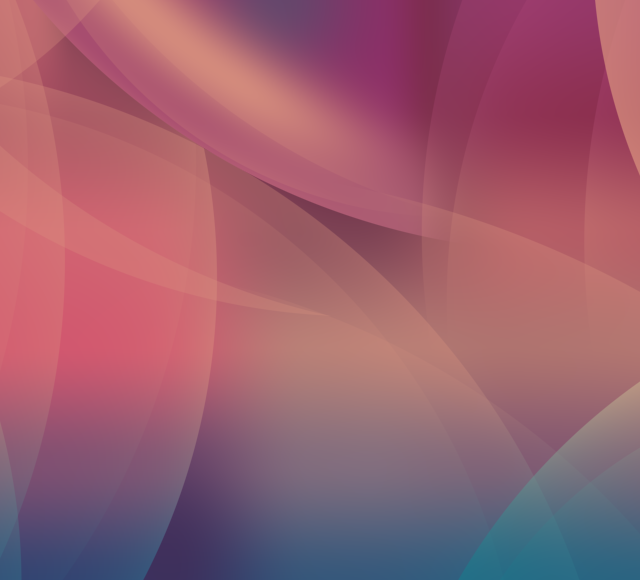
Reproduce this background procedurally as a WebGL 2 fragment shader.

```glsl
#version 300 es
precision highp float;
uniform vec2 u_resolution;
out vec4 fragColor;

// Signed depth inside the circle through a and b; it bulges left of a->b
float arc(vec2 p, vec2 a, vec2 b, float bulge) {
  vec2 chord = b - a;
  float halfChord = 0.5 * length(chord);
  float radius = (halfChord * halfChord + bulge * bulge) / (2.0 * bulge);
  vec2 normal = normalize(vec2(-chord.y, chord.x));
  return radius - length(p - 0.5 * (a + b) - normal * (bulge - radius));
}

float edge(float d) {
  float soft = 0.8 / u_resolution.y;
  return smoothstep(-soft, soft, d);
}

// Translucent sheet, strongest at its rim and fading inward
vec3 veil(vec3 base, vec3 tint, float d, float opacity, float fade) {
  return mix(base, tint, opacity * edge(d) * exp(-max(d, 0.0) / fade));
}

// Six evenly spaced colours from top to bottom
vec3 ramp(float y, vec3 stops[6]) {
  float t = clamp((1.0 - y) * 5.0, 0.0, 4.999);
  int i = int(t);
  float f = fract(t);
  return mix(stops[i], stops[i + 1], mix(f, smoothstep(0.0, 1.0, f), 0.6));
}

// Three vertical gradients blended across the canvas
vec3 backdrop(vec2 p) {
  vec3 left = ramp(p.y, vec3[6](vec3(0.72, 0.36, 0.42), vec3(0.64, 0.29, 0.37),
    vec3(0.82, 0.37, 0.44), vec3(0.82, 0.33, 0.43), vec3(0.50, 0.30, 0.44), vec3(0.20, 0.24, 0.43)));
  vec3 middle = ramp(p.y, vec3[6](vec3(0.50, 0.20, 0.40), vec3(0.54, 0.23, 0.34),
    vec3(0.53, 0.30, 0.36), vec3(0.70, 0.49, 0.46), vec3(0.51, 0.42, 0.49), vec3(0.21, 0.34, 0.48)));
  vec3 right = ramp(p.y, vec3[6](vec3(0.57, 0.21, 0.40), vec3(0.54, 0.18, 0.30),
    vec3(0.70, 0.35, 0.39), vec3(0.67, 0.44, 0.43), vec3(0.49, 0.33, 0.44), vec3(0.17, 0.36, 0.49)));
  vec3 col = mix(left, middle, smoothstep(0.26, 0.54, p.x));
  return mix(col, right, smoothstep(0.62, 0.90, p.x));
}

void main() {
  vec2 p = gl_FragCoord.xy / u_resolution.y;
  vec3 col = backdrop(p);
  vec3 peach = vec3(0.86, 0.58, 0.50);
  vec3 glow = mix(vec3(0.20, 0.48, 0.56), peach, smoothstep(-0.02, 0.42, p.y));

  // Shadow beneath the sweeping band
  float band = arc(p, vec2(0.891, 0.569), vec2(0.057, 1.0), 0.095);
  float shade = smoothstep(0.05, 0.13, p.x) * smoothstep(0.95, 0.60, p.x);
  col = mix(col, vec3(0.42, 0.19, 0.28), 0.6 * shade * exp(min(band, 0.0) / 0.075));

  // Violet shadow at the foot of the left sheets
  float leftSheet = arc(p, vec2(0.323, 0.856), vec2(0.247, 0.0), 0.085);
  vec2 foot = (p - vec2(0.29, 0.04)) / vec2(0.13, 0.20);
  col = mix(col, vec3(0.25, 0.17, 0.34), 0.8 * edge(-leftSheet) * exp(-dot(foot, foot)));

  // Large falling arcs and the crossing ribbon
  col = veil(col, glow, arc(p, vec2(0.445, 0.691), vec2(0.999, 0.0), 0.075), 0.32, 0.13);
  col = veil(col, glow, arc(p, vec2(0.359, 0.684), vec2(0.869, 0.0), 0.085), 0.14, 0.10);
  col = veil(col, glow, arc(p, vec2(0.431, 0.50), vec2(1.103, 0.08), 0.058),
    0.16 * smoothstep(0.35, 0.55, p.x), 0.15);
  float ribbon = min(arc(p, vec2(0.546, 0.457), vec2(0.0, 0.636), 0.036),
    -arc(p, vec2(0.575, 0.454), vec2(0.0, 0.749), 0.042));
  col = veil(col, peach, ribbon, 0.28, 0.6);

  // Left sheets
  col = veil(col, glow, leftSheet, 0.40, 0.09);
  col = veil(col, glow, arc(p, vec2(0.338, 0.713), vec2(0.108, 0.0), 0.058), 0.10, 0.10);
  col = veil(col, glow, arc(p, vec2(0.057, 0.914), vec2(0.0, 0.037), 0.081), 0.30, 0.16);
  col = veil(col, glow, arc(p, vec2(0.04, 0.856), vec2(0.0, 0.36), 0.024), 0.12, 0.20);
  col = veil(col, glow, arc(p, vec2(0.0, 0.274), vec2(0.037, 0.0), 0.009), 0.40, 0.20);

  // Purple field and the peach band along its rim
  vec3 purple = mix(vec3(0.55, 0.18, 0.40), vec3(0.49, 0.17, 0.29), smoothstep(0.65, 0.76, p.x));
  purple = mix(purple, vec3(0.39, 0.27, 0.42), exp(-dot(p - vec2(0.48, 1.0), p - vec2(0.48, 1.0)) / 0.016));
  purple = mix(purple, vec3(0.66, 0.37, 0.45), 0.8 * smoothstep(0.82, 0.62, p.y));
  vec3 upper = mix(purple, col, smoothstep(0.70, 0.82, p.x));
  float crest = (band - 0.125) / 0.075;
  float along = smoothstep(0.82, 0.40, p.x);
  upper = mix(upper, vec3(0.84, 0.56, 0.49), 0.95 * along * exp(-crest * crest));
  upper = mix(upper, vec3(0.73, 0.38, 0.46), 0.75 * along * exp(-max(band, 0.0) / 0.045));
  col = mix(col, upper, edge(band) * smoothstep(0.90, 0.72, p.x));
  float inBand = edge(band) * along;
  col = veil(col, peach, arc(p, vec2(0.503, 0.677), vec2(0.115, 1.0), 0.042), 0.20 * inBand, 0.08);
  col = veil(col, peach, arc(p, vec2(0.733, 0.641), vec2(0.194, 1.0), 0.048), 0.24 * inBand, 0.06);

  // Right sheets, dissolving toward the bottom
  float rise = smoothstep(0.36, 0.66, p.y);
  vec3 rose = mix(peach, vec3(0.72, 0.30, 0.50), smoothstep(0.60, 0.85, p.y));
  col = veil(col, rose, arc(p, vec2(0.747, 0.382), vec2(0.797, 1.0), 0.041), 0.24 * rise, 0.12);
  col = veil(col, rose, arc(p, vec2(0.772, 0.425), vec2(0.908, 1.0), 0.043), 0.20 * rise, 0.10);
  col = veil(col, rose, arc(p, vec2(1.034, 0.325), vec2(1.078, 1.0), 0.046), 0.26 * rise, 0.14);
  col = veil(col, peach, arc(p, vec2(0.68, 0.662), vec2(1.103, 0.497), 0.015),
    0.32 * smoothstep(0.55, 0.85, p.x), 0.13);
  col = veil(col, peach, arc(p, vec2(1.103, 0.698), vec2(1.026, 1.0), 0.012), 0.70, 0.60);

  // Corner sheets
  col = veil(col, peach, arc(p, vec2(0.172, 1.0), vec2(0.0, 0.849), 0.008), 0.30, 0.25);
  vec3 teal = mix(vec3(0.08, 0.50, 0.56), vec3(0.84, 0.74, 0.58), smoothstep(0.0, 0.40, p.y));
  col = veil(col, teal, arc(p, vec2(0.79, 0.0), vec2(1.103, 0.342), 0.025), 0.52, 0.14);
  col = veil(col, teal, arc(p, vec2(0.862, 0.0), vec2(1.103, 0.228), 0.018), 0.20, 0.12);

  fragColor = vec4(col, 1.0);
}
```
